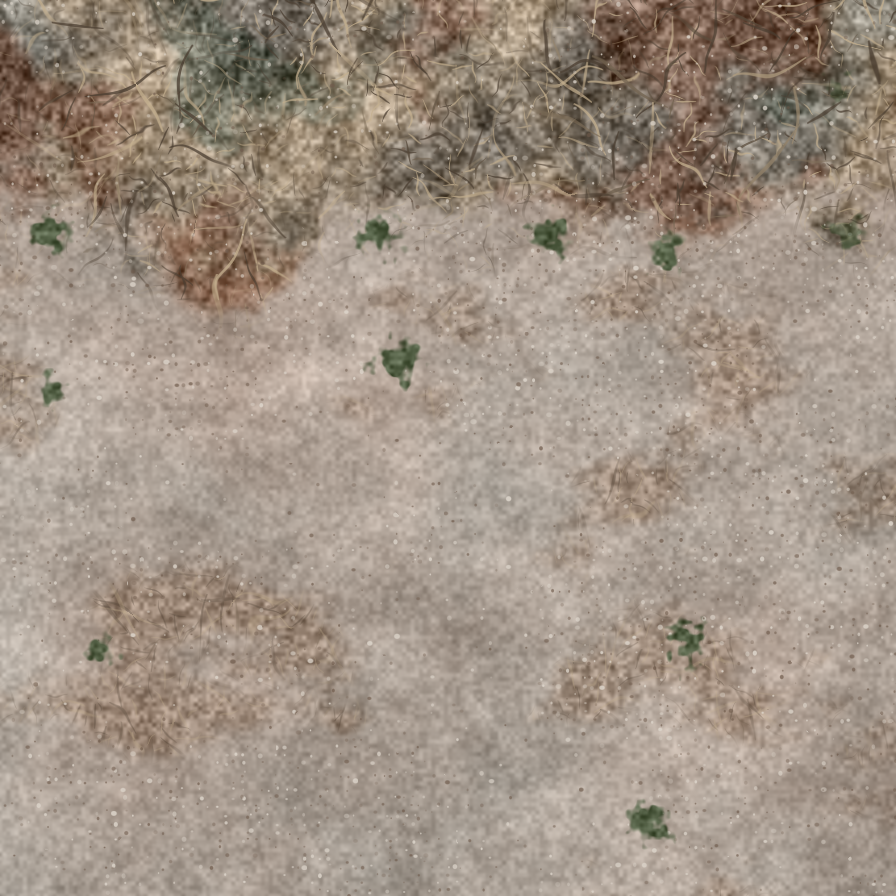
Reproduce this texture procedurally as a WebGL 2 fragment shader.

```glsl
#version 300 es
precision highp float;
// Dry sandy ground seen from above, with pebbles, green tufts and a band of twiggy scrub.

#define SCRUB_EDGE 0.755
#define SCRUB_GRAIN 0.46
#define GROUND_GRAIN 0.19
#define GRAIN_CELLS 215.0
#define PEBBLE_CELLS 105.0
#define PEBBLE_SHARE 0.17
#define TUFT_CELLS 6.0
#define TUFT_SHARE 0.30
#define RUST_AMOUNT 0.75

uniform vec2 u_resolution;
out vec4 outColor;

vec3 hash3(vec2 p) {
  vec3 q = fract(p.xyx * vec3(0.1031, 0.1030, 0.0973));
  q += dot(q, q.yxz + 33.33);
  return fract((q.xxy + q.yzz) * q.zyx);
}

float noise(vec2 p) {
  vec2 i = floor(p), f = fract(p);
  f = f * f * (3.0 - 2.0 * f);
  return mix(mix(hash3(i).x, hash3(i + vec2(1, 0)).x, f.x),
             mix(hash3(i + vec2(0, 1)).x, hash3(i + vec2(1, 1)).x, f.x), f.y);
}

float fbm(vec2 p) {
  float sum = 0.0, amp = 0.5;
  for (int i = 0; i < 5; i++) {
    sum += amp * noise(p);
    p = mat2(1.6, 1.2, -1.2, 1.6) * p + 17.3;
    amp *= 0.5;
  }
  return sum / 0.97;
}

// Bent, tapering sticks: x is coverage, y is a random tone per stick.
vec2 twigs(vec2 p, float cells, float width, float share, float seed) {
  float aa = 0.8 / u_resolution.y;
  vec2 g = p * cells, bend = g * 1.4 + seed;
  g += 0.45 * (vec2(noise(bend), noise(bend + 40.0)) - 0.5);
  vec2 found = vec2(0);
  for (int j = -1; j <= 1; j++)
  for (int i = -1; i <= 1; i++) {
    vec2 cell = floor(g) + vec2(i, j);
    vec3 place = hash3(cell + seed), form = hash3(cell + seed + 71.0);
    if (place.z > share) continue;
    float angle = 3.6 * (form.x - 0.5);
    vec2 dir = vec2(cos(angle), sin(angle)), q = g - cell - place.xy;
    float reach = mix(0.3, 0.9, form.y);
    float along = clamp(dot(q, dir), -reach, reach);
    float dist = length(q - dir * along) / cells;
    float w = width * (1.0 - 0.6 * abs(along) / reach);
    float cover = (1.0 - smoothstep(w - aa, w + aa, dist)) * min(1.0, w / aa + 0.3);
    if (cover > found.x) found = vec2(cover, form.z);
  }
  return found;
}

// Round specks, one per cell at most: x is coverage, y is a random tone.
vec2 specks(vec2 p, float cells, float share, float seed) {
  vec2 g = p * cells;
  vec3 place = hash3(floor(g) + seed), form = hash3(floor(g) + seed + 53.0);
  vec2 q = fract(g) - mix(vec2(0.3), vec2(0.7), place.xy);
  q.x *= mix(0.75, 1.3, form.x);
  float r = mix(0.10, 0.30, form.y * form.y), aa = 0.8 * cells / u_resolution.y;
  return vec2(step(place.z, share) * (1.0 - smoothstep(r - aa, r + aa, length(q))), form.z);
}

void main() {
  vec2 uv = gl_FragCoord.xy / u_resolution.y;
  float broad = fbm(uv * 4.0 + 3.0), patches = fbm(uv * 7.0 + 31.0);
  float mottle = fbm(uv * 24.0 + 9.0), streak = fbm(uv * vec2(5.0, 19.0) + 60.0);
  float grain = 0.6 * noise(uv * GRAIN_CELLS) + 0.5 * noise(uv * GRAIN_CELLS * 0.53 + 80.0) - 0.55;

  // Scrub border with one tongue reaching down
  float tongue = exp(-pow((uv.x - 0.26) / 0.085, 4.0));
  float border = SCRUB_EDGE - 0.13 * tongue + 0.22 * (patches - 0.5) + 0.12 * (mottle - 0.5);
  float depth = uv.y - border;
  float scrub = smoothstep(-0.025, 0.045, depth);

  // Bare ground
  vec3 ground = vec3(0.683, 0.633, 0.590);
  ground += 0.22 * (broad - 0.5) + 0.15 * (mottle - 0.5) + 0.13 * (streak - 0.5);
  ground += vec3(0.05, -0.01, -0.03) * (patches - 0.5);
  float debris = smoothstep(0.56, 0.74, fbm(uv * vec2(6.0, 9.0) + 110.0));
  ground = mix(ground, vec3(0.56, 0.46, 0.38), 0.55 * debris);
  ground += GROUND_GRAIN * (1.0 + debris) * grain;

  // Scrub floor: straw, grey and rusty litter
  vec3 litter = mix(vec3(0.45, 0.42, 0.38), vec3(0.65, 0.575, 0.48), smoothstep(0.3, 0.68, patches));
  litter = mix(litter, vec3(0.46, 0.46, 0.43), 0.7 * smoothstep(0.5, 0.68, broad));
  litter = mix(litter, vec3(0.48, 0.34, 0.27), 0.7 * smoothstep(0.53, 0.7, fbm(uv * 8.0 + 77.0)));
  litter = mix(litter, vec3(0.33, 0.37, 0.32), 0.6 * smoothstep(0.6, 0.75, fbm(uv * 9.0 + 140.0)));
  litter += 0.38 * (mottle - 0.5) + SCRUB_GRAIN * grain;
  vec3 color = mix(ground, litter, scrub);

  // Rusty soil along the border
  float rust = exp(-pow((depth - 0.02) / 0.035, 2.0)) * max(tongue, smoothstep(0.54, 0.68, broad));
  color = mix(color, vec3(0.55, 0.39, 0.30) + 0.3 * grain, RUST_AMOUNT * rust * smoothstep(0.3, 0.6, mottle));

  // Twigs: fine litter first, then longer pale and dark branches
  float reachOut = smoothstep(-0.08, 0.06, depth);
  for (int k = 0; k < 4; k++) {
    float level = float(k);
    vec2 stick = twigs(uv, 58.0 / (1.0 + level * 0.9), 0.0011 + 0.0004 * level, 0.65 - 0.09 * level, 19.0 * level + 5.0);
    vec3 bark = mix(vec3(0.29, 0.24, 0.19), vec3(0.77, 0.69, 0.56), smoothstep(0.35, 0.6, stick.y));
    float clump = smoothstep(0.38, 0.6, fbm(uv * 6.0 + 23.0 * level));
    color = mix(color, bark, stick.x * 0.75 * max(reachOut * mix(0.3, 1.0, clump), 0.4 * debris));
  }

  // Pebbles and dark crumbs
  float strewn = smoothstep(0.35, 0.65, fbm(uv * 9.0 + 200.0));
  vec2 pebble = specks(uv, PEBBLE_CELLS, PEBBLE_SHARE * (0.3 + strewn), 11.0);
  color = mix(color, vec3(0.87, 0.84, 0.80), pebble.x * mix(0.25, 0.85, pebble.y));
  vec2 crumb = specks(uv + 0.37, PEBBLE_CELLS * 1.2, PEBBLE_SHARE * (0.2 + strewn), 93.0);
  color = mix(color, vec3(0.43, 0.35, 0.29), crumb.x * mix(0.2, 0.7, crumb.y));

  // Ragged green tufts
  vec2 g = uv * TUFT_CELLS;
  vec3 place = hash3(floor(g) + 7.0), form = hash3(floor(g) + 48.0);
  vec2 q = fract(g) - mix(vec2(0.3), vec2(0.7), place.xy);
  float ragged = length(q) + 0.16 * (noise(uv * 75.0) - 0.5) + 0.10 * (noise(uv * 170.0) - 0.5);
  float tuft = step(place.z, TUFT_SHARE) * (1.0 - smoothstep(-0.02, 0.06, ragged - mix(0.03, 0.10, form.x)));
  vec3 leaf = vec3(0.27, 0.33, 0.22) + 0.35 * grain;
  color = mix(color, leaf, tuft * mix(0.9, 0.5, scrub));

  outColor = vec4(clamp(color, 0.0, 1.0), 1.0);
}
```
